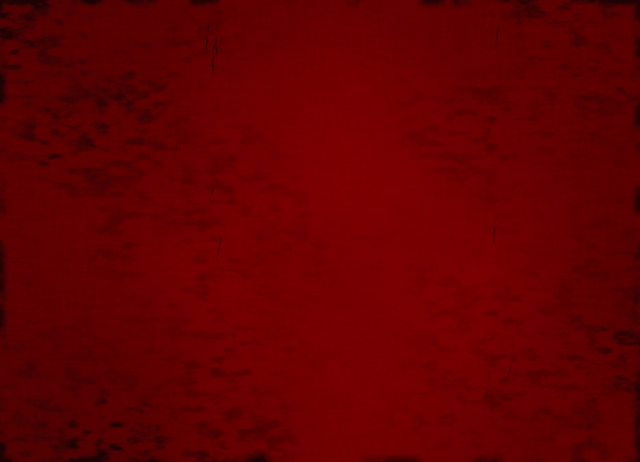
Write a Shadertoy shader that draws this texture.

```glsl
// Worn deep red cloth with a soft glow, dark grime, fine weave and scratches.

const float RED_EDGE = 0.352;           // red level far from the glow
const float RED_GLOW = 0.14;            // extra red at the glow centre
const float RED_MIN = 0.12;
const float RED_MAX = 0.515;
const vec2 GLOW_CENTER = vec2(0.57, 0.42);
const vec2 GLOW_SCALE = vec2(1.2, 0.85);
const float CLOUD_AMOUNT = 0.09;
const float GRIME_AMOUNT = 0.17;
const float WEAVE_AMOUNT = 0.026;
const float GRAIN_AMOUNT = 0.03;
const float EDGE_AMOUNT = 0.22;
const float SCRATCH_AMOUNT = 0.17;
const float SCRATCH_WIDTH = 0.0016;
const float SCRATCH_LEAN = 0.11;
const int SCRATCH_COUNT = 12;

float hash(vec2 p) {
    return fract(sin(dot(p, vec2(12.9898, 78.233))) * 43758.5453);
}

float noise(vec2 p) {
    vec2 cell = floor(p);
    vec2 f = fract(p);
    f = f * f * (3.0 - 2.0 * f);
    float low = mix(hash(cell), hash(cell + vec2(1.0, 0.0)), f.x);
    float high = mix(hash(cell + vec2(0.0, 1.0)), hash(cell + 1.0), f.x);
    return mix(low, high, f.y);
}

float fbm(vec2 p) {
    float sum = 0.0;
    float weight = 0.5;
    for (int i = 0; i < 5; i++) {
        sum += weight * noise(p);
        p = mat2(1.6, 1.2, -1.2, 1.6) * p + 7.3;
        weight *= 0.5;
    }
    return sum / 0.97;
}

// Soft round patch: 1 at its centre, 0 beyond its radius
float patchMask(vec2 uv, vec2 center, vec2 radius) {
    return 1.0 - smoothstep(0.0, 1.0, length((uv - center) / radius));
}

// Short, broken, nearly upright scratches gathered in two columns
float scratches(vec2 p, float aspect) {
    float mask = 0.0;
    for (int i = 0; i < SCRATCH_COUNT; i++) {
        float id = float(i);
        float column = mod(id, 3.0) < 2.0 ? 0.31 : 0.79;
        float x = column + 0.07 * (hash(vec2(id, 1.7)) - 0.5);
        vec2 d = p - vec2(x * aspect, hash(vec2(id, 5.3)));
        float halfLength = mix(0.02, 0.065, hash(vec2(id, 9.1)));
        float wobble = 0.008 * (noise(vec2(p.y * 45.0, id * 3.1)) - 0.5);
        float across = abs(d.x - SCRATCH_LEAN * d.y - wobble);
        float line = 1.0 - smoothstep(0.3 * SCRATCH_WIDTH, 1.6 * SCRATCH_WIDTH, across);
        float ends = 1.0 - smoothstep(0.6 * halfLength, halfLength, abs(d.y));
        float breaks = smoothstep(0.25, 0.65, noise(vec2(p.y * 80.0, id * 7.7)));
        mask = max(mask, line * ends * breaks);
    }
    return mask;
}

void mainImage(out vec4 fragColor, in vec2 fragCoord) {
    vec2 uv = fragCoord / iResolution.xy;
    vec2 p = fragCoord / iResolution.y;
    float aspect = iResolution.x / iResolution.y;

    // Broad light and clouds
    float glow = 1.0 - smoothstep(0.0, 0.75, length((uv - GLOW_CENTER) * GLOW_SCALE));
    float red = RED_EDGE + RED_GLOW * glow;
    red += CLOUD_AMOUNT * (fbm(p * 2.8 + 3.0) - 0.5);

    // Darker worn areas at the lower left, right and top left
    float worn = patchMask(uv, vec2(0.12, 0.05), vec2(0.45, 0.4));
    worn += 0.7 * patchMask(uv, vec2(0.95, 0.38), vec2(0.25, 0.35));
    worn += 0.6 * patchMask(uv, vec2(0.0, 0.88), vec2(0.3, 0.35));
    red -= 0.05 * worn;

    // Speckled grime, streaked along the weft
    float grimeArea = smoothstep(0.38, 0.72, fbm(p * 4.0 + 11.0));
    grimeArea = grimeArea * (1.0 - 0.8 * glow) + 0.5 * worn;
    float speckle = smoothstep(0.42, 0.78, fbm(p * vec2(32.0, 62.0)));
    red -= GRIME_AMOUNT * grimeArea * speckle;

    // Crossed threads and fine grain
    float weft = noise(p * vec2(28.0, 190.0)) - 0.5;
    float warp = noise(p * vec2(170.0, 24.0) + 31.0) - 0.5;
    red += WEAVE_AMOUNT * (weft + 0.7 * warp) * (1.0 - 0.4 * glow);
    red += GRAIN_AMOUNT * (noise(p * 260.0) - 0.5) * (1.0 - 0.4 * glow);

    // Ragged dark rim and scratches
    float rim = min(min(uv.x, 1.0 - uv.x) * aspect, min(uv.y, 1.0 - uv.y));
    float ragged = smoothstep(0.45, 0.75, fbm(p * 16.0 + 5.0));
    red -= EDGE_AMOUNT * ragged * (1.0 - smoothstep(0.0, 0.022, rim));
    red -= SCRATCH_AMOUNT * scratches(p, aspect);

    red = clamp(red, RED_MIN, RED_MAX);
    float darkTint = 0.012 * (1.0 - smoothstep(0.26, 0.36, red));
    fragColor = vec4(red, 0.5 * darkTint, 0.003 + 0.6 * darkTint, 1.0);
}
```
